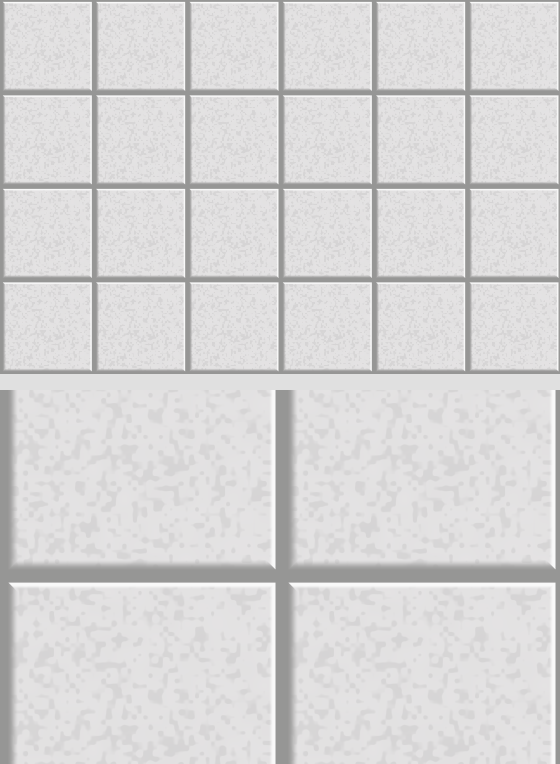
Top, the full canvas; bottom, a detail of the centre.
This pattern is drawn by a Shadertoy shader. Its source:

```glsl
// Square pale ceramic tiles in a grey grout grid, lit from the upper right.
// Each cell is a box with mitred bevels; wrapped value noise adds fine
// flecks to the glaze, the same on every tile, so all the edges join up.

#define GRID vec2(6.0, 4.0)            // tiles across and down
#define TILE_MIN vec2(0.030, 0.027)    // lower left corner within a cell
#define TILE_MAX vec2(0.984, 0.980)    // upper right corner within a cell
#define SHADOW_WIDTH 0.036
#define LIGHT_WIDTH 0.024
#define FLECK_CELLS 54.0               // noise lattice per tile, whole number
#define FLECK_DEPTH 0.048
#define GROUT_COLOR vec3(0.590, 0.588, 0.584)
#define GLAZE_COLOR vec3(0.889, 0.884, 0.886)
#define SHADOW_COLOR vec3(0.610, 0.608, 0.606)
#define LIGHT_COLOR vec3(0.975)

// Integer hash of a lattice point, 0 to 1
float hash(vec2 p) {
    uvec2 q = uvec2(p) * uvec2(73856093u, 19349663u);
    uint h = q.x ^ q.y;
    h = (h ^ (h >> 15)) * 739982445u;
    h = (h ^ (h >> 12)) * 695872825u;
    h ^= h >> 15;
    return float(h & 65535u) / 65535.0;
}

// Value noise that repeats after period lattice cells
float wrappedNoise(vec2 p, float period) {
    vec2 cell = floor(p);
    vec2 f = p - cell;
    f = f * f * (3.0 - 2.0 * f);
    vec2 a = mod(cell, period);
    vec2 b = mod(cell + 1.0, period);
    return mix(mix(hash(a), hash(vec2(b.x, a.y)), f.x),
               mix(hash(vec2(a.x, b.y)), hash(b), f.x), f.y);
}

// Glaze with short darker flecks and a faint uneven tone
vec3 glaze(vec2 p) {
    float fine = wrappedNoise(p * FLECK_CELLS, FLECK_CELLS);
    float broad = wrappedNoise(p * FLECK_CELLS / 3.0, FLECK_CELLS / 3.0);
    float fleck = smoothstep(0.50, 0.80, fine + 0.22 * (broad - 0.5));
    return GLAZE_COLOR - FLECK_DEPTH * fleck + 0.010 * (0.5 - broad);
}

void mainImage(out vec4 fragColor, in vec2 fragCoord) {
    vec2 p = fract(fragCoord / iResolution.xy * GRID);
    vec2 pixel = GRID / iResolution.xy;
    float soft = max(pixel.x, pixel.y);

    // Distances inward from the shaded and the lit sides
    vec2 low = p - TILE_MIN;
    vec2 high = TILE_MAX - p;
    float shadeDist = min(low.x, low.y);
    float lightDist = min(high.x, high.y);

    // Bevels meet along the corner diagonals
    vec3 face = glaze(p);
    float shade = 1.0 - smoothstep(0.0, SHADOW_WIDTH, shadeDist);
    float light = 1.0 - smoothstep(0.35 * LIGHT_WIDTH, LIGHT_WIDTH, lightDist);
    vec3 shaded = mix(face, SHADOW_COLOR, shade);
    vec3 lit = mix(face, LIGHT_COLOR, light);
    vec3 tile = mix(lit, shaded, smoothstep(-soft, soft, lightDist - shadeDist));

    // Smooth tile outline over the grout
    vec2 cover = clamp(min(low, high) / pixel + 0.5, 0.0, 1.0);
    fragColor = vec4(mix(GROUT_COLOR, tile, cover.x * cover.y), 1.0);
}
```
